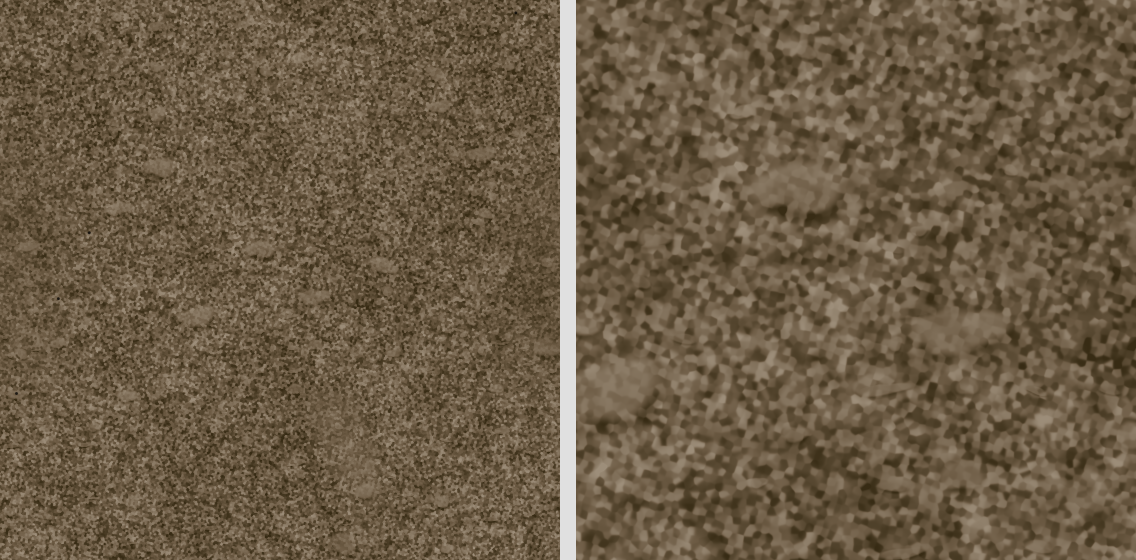
Left: the whole. Right: its middle third, enlarged.
A three.js fragment shader for this texture:

```glsl
// Dry brown gritty soil with flat pale pebbles, thin ledges and a worn smooth patch.
varying vec2 vUv;

const vec3 DARK_EARTH = vec3(0.25, 0.20, 0.11);
const vec3 MID_EARTH = vec3(0.43, 0.36, 0.27);
const vec3 PALE_EARTH = vec3(0.60, 0.54, 0.46);

const float GRIT_CELLS = 235.0;
const float CRUMB_CELLS = 115.0;
const float CLOD_CELLS = 34.0;
const float GRIT_CONTRAST = 0.84;
const float CRUMB_CONTRAST = 0.36;
const float CLOD_CONTRAST = 0.20;
const float BASE_TONE = 0.46;
const float PATCH_TONE = 0.035;
const float PEBBLE_LIFT = 0.24;
const float SHADOW_DEPTH = 0.22;
const float PIT_CELLS = 16.0;
const float PIT_SHARE = 0.025;

vec3 hash3(vec2 cell) {
  vec3 q = fract(cell.xyx * vec3(0.1031, 0.1030, 0.0973));
  q += dot(q, q.yxz + 33.33);
  return fract((q.xxy + q.yzz) * q.zyx);
}

// Cellular noise: blends the shades of nearby jittered points, centred on zero.
float grains(vec2 p) {
  vec2 cell = floor(p);
  float sum = 0.0;
  float total = 0.0;
  for (int y = -1; y <= 1; y++) {
    for (int x = -1; x <= 1; x++) {
      vec2 id = cell + vec2(float(x), float(y));
      vec3 rnd = hash3(id);
      vec2 d = p - id - 0.15 - 0.7 * rnd.xy;
      float weight = exp(-6.5 * dot(d, d));
      sum += weight * (rnd.z - 0.5);
      total += weight;
    }
  }
  return sum / total;
}

// Scattered flattened stones: x = cover, y = tone, z = shadow below.
vec3 stones(vec2 p, float cells, float share, float flatness) {
  p *= cells;
  vec2 cell = floor(p);
  vec3 found = vec3(0.0);
  for (int y = -1; y <= 1; y++) {
    for (int x = -1; x <= 1; x++) {
      vec2 id = cell + vec2(float(x), float(y));
      vec3 rnd = hash3(id + cells * 3.7);
      vec3 form = hash3(id + cells * 9.1 + 41.0);
      if (rnd.z > share) continue;
      vec2 d = p - id - 0.2 - 0.6 * rnd.xy;
      float tilt = 0.5 * (form.x - 0.5);
      d = vec2(d.x + tilt * d.y, d.y - tilt * d.x);
      d.y *= flatness * (0.75 + 0.5 * form.z);
      float radius = mix(0.15, 0.38, form.y * form.y);
      float angle = atan(d.y, d.x);
      float wobble = 0.13 * sin(2.0 * angle + 6.3 * form.x)
                   + 0.10 * sin(3.0 * angle + 6.3 * form.z);
      float reach = length(d) / radius + wobble;
      float cover = 1.0 - smoothstep(0.70, 1.10, reach);
      float below = length(d + vec2(0.0, 0.45 * radius)) / radius + wobble;
      float shadow = 1.0 - smoothstep(0.65, 1.15, below);
      float tone = (0.55 + 0.6 * form.z) + 0.25 * d.y / radius;
      if (cover > found.x) found.xy = vec2(cover, tone);
      found.z = max(found.z, shadow);
    }
  }
  found.z *= 1.0 - found.x;
  return found;
}

// Broad drifting light and dark areas from layered sines.
float drift(vec2 p) {
  return sin(7.0 * p.x + 2.0 * sin(5.0 * p.y + 1.0))
       + 0.7 * sin(13.0 * p.y - 6.0 * p.x + 1.5 * sin(11.0 * p.x))
       + 0.5 * sin(23.0 * p.x + 17.0 * p.y);
}

float segment(vec2 p, vec2 a, vec2 b) {
  vec2 along = b - a;
  return length(p - a - along * clamp(dot(p - a, along) / dot(along, along), 0.0, 1.0));
}

void main() {
  vec2 p = vUv;
  float clod = grains(p * CLOD_CELLS + 7.0);
  float crumb = grains(mat2(0.8, 0.6, -0.6, 0.8) * p * CRUMB_CELLS + 19.0);
  float grit = grains(mat2(0.96, 0.28, -0.28, 0.96) * p * GRIT_CELLS);

  // Trodden, calmer ground at the sides and a worn patch low in the middle.
  float sides = smoothstep(0.30, 0.50, abs(p.x - 0.5))
              * smoothstep(0.22, 0.42, p.y) * (1.0 - smoothstep(0.60, 0.82, p.y));
  float wornEdge = segment(p, vec2(0.59, 0.26), vec2(0.65, 0.14)) + 0.04 * clod;
  float worn = 1.0 - smoothstep(0.015, 0.055, wornEdge);
  float roughness = (1.0 - 0.35 * sides) * (1.0 - 0.45 * worn);

  float tone = BASE_TONE + PATCH_TONE * drift(p) - 0.05 * sides + 0.12 * worn;
  float texture = GRIT_CONTRAST * grit + CRUMB_CONTRAST * crumb;
  tone += CLOD_CONTRAST * clod;

  // Pebbles, gravel and thin ledges quiet the grit and cast soft shadows.
  vec3 pebbles = stones(p, 12.0, 0.20, 1.7);
  vec3 gravel = stones(p, 31.0, 0.20, 1.3);
  vec3 ledges = stones(p, 22.0, 0.24, 3.6);
  ledges.xz *= 1.0 - smoothstep(0.35, 0.65, p.y);
  float cover = max(max(pebbles.x, 0.8 * gravel.x), 0.8 * ledges.x);
  float lift = max(max(pebbles.x * pebbles.y, 0.8 * gravel.x * gravel.y), 0.8 * ledges.x * ledges.y);
  float shadow = max(max(pebbles.z, 0.7 * gravel.z), ledges.z) * (1.0 - cover);
  tone += texture * roughness * (1.0 - 0.65 * cover);
  tone += PEBBLE_LIFT * lift - SHADOW_DEPTH * shadow;

  // A few tiny dark pits.
  vec2 pitCell = floor(p * PIT_CELLS);
  vec3 pit = hash3(pitCell + 83.0);
  float pitDistance = length(fract(p * PIT_CELLS) - 0.2 - 0.6 * pit.xy);
  float hole = step(pit.z, PIT_SHARE) * (1.0 - smoothstep(0.02, 0.06, pitDistance));

  tone = clamp(tone, -0.1, 1.05);
  vec3 soil = mix(DARK_EARTH, MID_EARTH, min(2.0 * tone, 1.0));
  soil = mix(soil, PALE_EARTH, max(2.0 * tone - 1.0, 0.0));
  gl_FragColor = vec4(soil * (1.0 - 0.75 * hole), 1.0);
}
```
